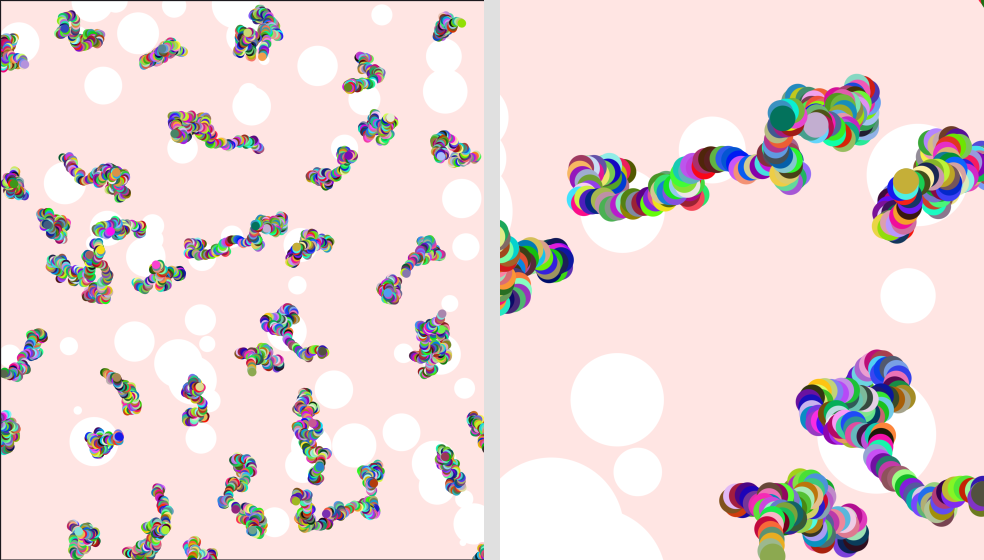
Left, the full canvas; right, a detail of the centre.
This pattern is drawn by a Shadertoy shader. Its source:

```glsl
const vec3 PINK = vec3(1.0, 0.898, 0.89);
const vec3 WHITE = vec3(1.0);
const vec3 FRAME = vec3(0.1, 0.09, 0.11);
const float TAU = 6.2831853;
const int SPOTS = 64;
const int WALKERS = 48;
const int STEPS = 130;

vec3 hash3(vec2 p) {
    vec3 q = fract(p.xyx * vec3(0.1031, 0.1030, 0.0973));
    q += dot(q, q.yxz + 33.33);
    return fract((q.xxy + q.yzz) * q.zyx);
}

// Smooth coverage of a disc, soft over about one pixel
float disc(vec2 p, vec2 center, float radius, float soft) {
    return 1.0 - smoothstep(-soft, soft, length(p - center) - radius);
}

// White spots of varied size scattered over the ground
vec3 paintSpots(vec3 color, vec2 p, vec2 size, float soft) {
    for (int i = 0; i < SPOTS; i++) {
        vec3 h = hash3(vec2(float(i) + 3.0, 71.0));
        float radius = mix(0.006, 0.044, h.z);
        color = mix(color, WHITE, disc(p, h.xy * size, radius, soft));
    }
    return color;
}

// A wandering trail of overlapping discs, each in a random colour
vec3 paintTrail(vec3 color, vec2 p, vec2 start, float id, float radius, float stride, float soft) {
    vec2 pos = start;
    float angle = TAU * hash3(vec2(id, 17.0)).z;
    for (int i = 0; i < STEPS; i++) {
        vec2 key = vec2(float(i), id * 7.0 + 5.0);
        angle += (hash3(key).x - 0.5) * 4.4;
        pos += stride * vec2(cos(angle), sin(angle));
        float cover = disc(p, pos, radius, soft);
        if (cover > 0.0) color = mix(color, hash3(key + vec2(500.0, 211.0)), cover);
    }
    return color;
}

// Evenly spread starting points, loosened by a random offset
vec2 trailStart(float id, vec2 size) {
    vec2 spread = fract(0.5 + id * vec2(0.7549, 0.5698));
    vec2 offset = (hash3(vec2(id, 131.0)).xy - 0.5) * 0.12;
    return (spread + offset) * size;
}

void mainImage(out vec4 fragColor, in vec2 fragCoord) {
    vec2 p = fragCoord / iResolution.y;
    vec2 size = iResolution.xy / iResolution.y;
    float soft = 0.7 / iResolution.y;

    vec3 color = paintSpots(PINK, p, size, soft);

    // Trails, skipped where out of reach
    for (int i = 0; i < WALKERS; i++) {
        float id = float(i) + 1.0;
        vec2 start = trailStart(id, size);
        if (distance(p, start) < 0.15)
            color = paintTrail(color, p, start, id, 0.0076, 0.0035, soft);
    }

    // Thin dark frame on the left, top and bottom
    float edge = min(p.x, min(1.0 - p.y, p.y + 0.001));
    color = mix(FRAME, color, smoothstep(-soft, soft, edge - 0.002));

    fragColor = vec4(color, 1.0);
}
```
